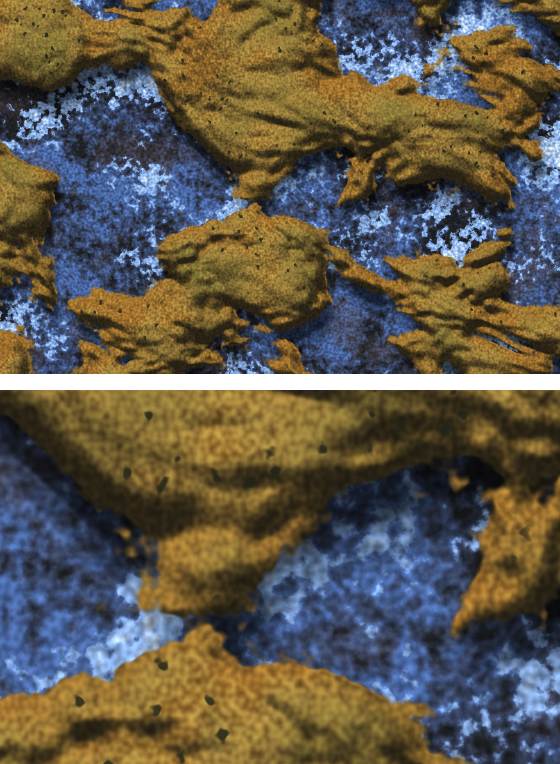
Top: the whole. Bottom: its middle third, enlarged.
Write a WebGL 2 fragment shader that draws this texture.

```glsl
#version 300 es
precision highp float;
// Cushions of ochre moss creeping over blue, lichen-crusted rock.
// A warped gradient-noise field gives the moss its outline and relief; slope
// lighting and an overhang shadow give depth, fine noise gives fuzz and crumbs.

uniform vec2 u_resolution;
out vec4 fragColor;

const vec2  MOSS_SCALE   = vec2(2.2, 2.9);
const float MOSS_SLANT   = 0.16;   // bands sink towards the right
const float MOSS_COVER   = 0.07;   // higher means more moss
const float MOSS_RELIEF  = 0.085;
const float MOSS_EDGE    = 0.026;
const float SPRIG_GRID   = 40.0;
const vec3  LIGHT_DIR    = vec3(-0.2, 0.72, 0.66);
const vec3  MOSS_SHADE   = vec3(0.16, 0.135, 0.08);
const vec3  MOSS_OCHRE   = vec3(0.64, 0.52, 0.24);
const vec3  MOSS_ORANGE  = vec3(0.64, 0.44, 0.17);
const vec3  MOSS_OLIVE   = vec3(0.54, 0.48, 0.22);
const vec3  SPRIG_DARK   = vec3(0.13, 0.14, 0.10);
const vec3  ROCK_BLACK   = vec3(0.12, 0.125, 0.14);
const vec3  ROCK_SLATE   = vec3(0.22, 0.27, 0.39);
const vec3  ROCK_BLUE    = vec3(0.29, 0.41, 0.65);
const vec3  ROCK_RUST    = vec3(0.32, 0.28, 0.30);
const vec3  LICHEN_PALE  = vec3(0.55, 0.70, 0.92);
const vec3  LICHEN_WHITE = vec3(0.76, 0.85, 0.97);

vec3 hash3(vec2 c) {
    vec3 h = fract(c.xyx * vec3(0.1031, 0.1030, 0.0973));
    h += dot(h, h.yxz + 33.33);
    return fract((h.xxy + h.yzz) * h.zyx);
}

float corner(vec2 cell, vec2 offset) {
    float a = 6.2832 * hash3(cell).x;
    return dot(vec2(cos(a), sin(a)), offset);
}

// Gradient noise, roughly -0.7 to 0.7
float noise(vec2 p) {
    vec2 i = floor(p), f = p - i;
    vec2 u = f * f * f * (f * (f * 6.0 - 15.0) + 10.0);
    vec2 e = vec2(1.0, 0.0);
    return mix(mix(corner(i, f), corner(i + e.xy, f - e.xy), u.x),
               mix(corner(i + e.yx, f - e.yx), corner(i + 1.0, f - 1.0), u.x), u.y);
}

float fbm(vec2 p) {
    float sum = 0.0, amp = 1.0;
    for (int k = 0; k < 4; k++) {
        sum += amp * noise(p);
        p = mat2(1.6, 1.2, -1.2, 1.6) * p + 17.3;
        amp *= 0.5;
    }
    return sum;
}

// Rounded lobes parted by soft creases
float lobes(vec2 p) {
    float n = noise(p);
    return sqrt(n * n + 0.006);
}

// Positive on moss, negative on bare rock
float mossField(vec2 p) {
    vec2 q = vec2(p.x, p.y + MOSS_SLANT * p.x) * MOSS_SCALE + 41.0;
    q += 0.24 * vec2(noise(q * 1.4 + 5.0), noise(q * 1.4 + 23.0));
    float bands = 0.17 * sin(q.y * 4.5);
    float broad = 0.75 * noise(q) + 0.5 * noise(q * 2.1 + 9.0);
    float lumps = 0.5 * lobes(q * 2.7 + 31.0) + 0.25 * lobes(q * 5.7 + 3.0);
    return bands + broad + lumps + 0.08 * noise(q * 12.0) - 0.17 + MOSS_COVER;
}

float cushion(float field) {
    return 1.0 - exp(-3.5 * max(field, 0.0));
}

// Small dark tufts, gathered in loose clusters
float sprigs(vec2 p) {
    vec2 g = p * SPRIG_GRID, cell = floor(g);
    float cover = 0.0;
    for (int y = -1; y <= 1; y++)
    for (int x = -1; x <= 1; x++) {
        vec2 c = cell + vec2(x, y);
        vec3 h = hash3(c + 61.0);
        float present = step(h.z, 0.08 + 0.8 * noise(c * 0.11 + 4.0));
        vec2 d = g - c - h.xy;
        d.x += (h.y - 0.5) * d.y;
        float r = length(d * vec2(1.2, 0.9)) + 0.25 * noise(g * 3.5);
        float size = 0.09 + 0.13 * h.x;
        cover = max(cover, present * (1.0 - smoothstep(size - 0.08, size + 0.1, r)));
    }
    return cover;
}

vec3 rockColour(vec2 p) {
    float medium = fbm(p * vec2(9.0, 11.0) + 13.0);
    float crumbs = fbm(p * 48.0 + 3.0);
    float tone = 0.5 + 0.55 * fbm(p * 3.5 + 50.0) + 0.45 * medium + 0.5 * crumbs;
    vec3 col = mix(ROCK_BLACK, ROCK_SLATE, smoothstep(0.12, 0.48, tone));
    col = mix(col, ROCK_BLUE, smoothstep(0.42, 0.74, tone));
    col = mix(col, ROCK_RUST, 0.45 * smoothstep(0.1, 0.5, fbm(p * 6.0 + 77.0)));
    float crust = fbm(p * vec2(3.4, 4.2) + 90.0) + 0.5 * medium + 0.6 * crumbs;
    col = mix(col, LICHEN_PALE, smoothstep(0.14, 0.38, crust));
    col = mix(col, LICHEN_WHITE, smoothstep(0.45, 0.8, crust));
    return col * (1.0 + 0.5 * noise(p * 130.0));
}

vec3 mossColour(vec2 p, float field) {
    // Slope lighting of the cushion
    vec2 e = vec2(0.01, 0.0);
    float h = cushion(field);
    vec2 slope = vec2(cushion(mossField(p + e.xy)), cushion(mossField(p + e.yx))) - h;
    vec3 normal = normalize(vec3(-slope / e.x * MOSS_RELIEF, 1.0));
    float fuzz = noise(p * vec2(165.0, 150.0)) + 0.7 * noise(p * 90.0 + 8.0);
    float lit = dot(normal, normalize(LIGHT_DIR)) + 0.1 * fuzz + 0.3 * fbm(p * 5.0 + 19.0);
    // Orange rims, olive hollows
    float hue = fbm(p * 4.5 + 33.0) + 0.3 * fuzz;
    vec3 col = mix(MOSS_OCHRE, MOSS_OLIVE, smoothstep(0.0, 0.5, hue));
    float rim = 1.0 - smoothstep(0.03, 0.28, field);
    col = mix(col, MOSS_ORANGE, clamp(0.6 * rim + smoothstep(0.0, 0.5, -hue), 0.0, 0.85));
    col = mix(MOSS_SHADE, col, smoothstep(-0.15, 0.98, lit)) * (1.0 + 0.32 * fuzz);
    return mix(col, SPRIG_DARK, 0.85 * sprigs(p) * smoothstep(0.05, 0.15, field));
}

void main() {
    vec2 p = gl_FragCoord.xy / u_resolution.y;
    float field = mossField(p);

    // Rock, darkened below overhanging moss
    float near = max(mossField(p + vec2(-0.004, 0.02)), mossField(p + vec2(-0.01, 0.045)));
    float far = mossField(p + vec2(-0.016, 0.08));
    float shadow = max(smoothstep(-0.06, 0.14, near), 0.5 * smoothstep(0.0, 0.2, far));
    vec3 rock = rockColour(p) * mix(1.0, 0.33, shadow);

    // Moss with a fuzzy edge
    float edge = field + 0.05 * noise(p * 90.0);
    vec3 col = mix(rock, mossColour(p, field), smoothstep(-MOSS_EDGE, MOSS_EDGE, edge));
    fragColor = vec4(clamp(col, 0.0, 1.0), 1.0);
}
```
